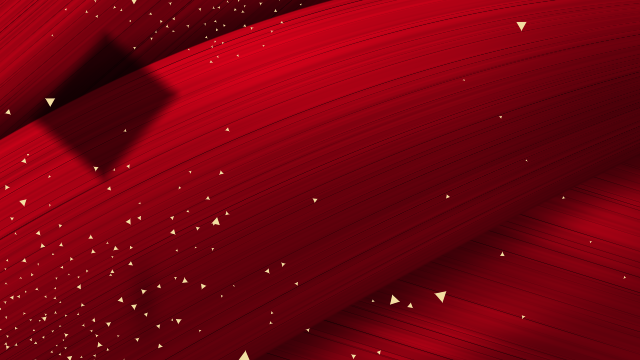
Give the GLSL for this background, as a Shadertoy shader.

```glsl
// Overlapping sweeps of brushed crimson paint with gold confetti.
// Two parabolas bound the central sweep; fine stretched noise and thin jittered
// grooves give the bristle marks, soft masks the shadows, turned grids the flakes.

#define TINT vec3(1.0, 0.004, 0.12)
#define GOLD vec3(0.95, 0.87, 0.63)
#define BRISTLE_DEPTH 0.30
#define GROOVE_DEPTH 0.34
#define BAND_DARK 0.37
#define BAND_BRIGHT 0.70
#define TILE_SHADE 0.62
#define FLAKE_LAYERS 3

float hash(vec2 p) {
    return fract(sin(dot(p, vec2(127.1, 311.7))) * 43758.5453);
}

float noise(vec2 p) {
    vec2 i = floor(p), f = fract(p);
    f = f * f * (3.0 - 2.0 * f);
    return mix(mix(hash(i), hash(i + vec2(1, 0)), f.x),
               mix(hash(i + vec2(0, 1)), hash(i + vec2(1, 1)), f.x), f.y);
}

// Thin continuous scratches, one at a random offset in each strip
float grooves(float across, float along, float count) {
    float strip = floor(across * count), f = fract(across * count);
    float offset = 0.2 + 0.6 * hash(vec2(strip, count));
    float width = 0.0022 * count;
    float line = 1.0 - smoothstep(0.3 * width, width, abs(f - offset));
    float strength = noise(vec2(strip * 7.3, along * 1.6));
    return line * smoothstep(0.25, 0.8, strength);
}

// Brightness of bristle marks; "across" runs over the grooves
float bristles(float across, float along) {
    float n = 0.20 * noise(vec2(across * 24.0, along * 0.4))
            + 0.35 * noise(vec2(across * 90.0, along * 0.7))
            + 0.45 * noise(vec2(across * 170.0, along * 1.0));
    float cut = grooves(across, along, 17.0) + 0.6 * grooves(across, along, 43.0);
    return 1.0 + BRISTLE_DEPTH * (n - 0.48) - GROOVE_DEPTH * min(cut, 1.0);
}

// Soft elliptical spot
float spot(vec2 p, vec2 center, vec2 radius) {
    vec2 q = (p - center) / radius;
    return exp(-dot(q, q));
}

float upperEdge(float x) { return 0.611 + 0.573 * x - 0.165 * x * x; }

float lowerEdge(float x) {
    x -= 0.706;
    return 0.58 * x - 0.045 * x * x;
}

float bandTone(vec2 p, float t) {
    float tone = mix(BAND_DARK, BAND_BRIGHT, smoothstep(0.22, 0.98, t));
    tone += 0.10 * spot(p, vec2(0.72, 0.84), vec2(0.40, 0.16));
    tone *= 1.0 - 0.22 * smoothstep(1.2, 1.8, p.x);
    tone *= mix(0.85, 1.0, smoothstep(0.0, 0.10, t));
    return tone * bristles(t, p.x);
}

float upperTone(vec2 p, float rise) {
    float across = p.y - 0.85 * p.x;
    float tone = mix(0.41, 0.66, smoothstep(0.62, 0.85, across));
    tone *= mix(0.50, 1.0, smoothstep(0.0, 0.13, rise));
    return tone * bristles(across * 0.8 + 3.0, p.x + p.y);
}

float lowerTone(vec2 p, float drop) {
    vec2 q = mat2(0.95, -0.31, 0.31, 0.95) * (p - vec2(1.22, 0.06));
    vec2 streak = vec2(p.x * 0.95 - p.y * 0.31, p.y + 0.31 * p.x);
    float tone = 0.38 + 0.22 * spot(p, vec2(1.68, 0.38), vec2(0.24, 0.13));
    tone += 0.24 * spot(q, vec2(0.0), vec2(0.34, 0.085));
    tone *= mix(0.62, 1.0, smoothstep(0.0, 0.14, drop));
    return tone * bristles(streak.y + 5.0, streak.x);
}

// Blurred shadow of a tilted square tile
float tileShadow(vec2 p) {
    p -= vec2(0.291, 0.704);
    vec2 q = abs(vec2(dot(p, vec2(0.76, -0.65)), dot(p, vec2(0.65, 0.76))));
    vec2 d = q - vec2(0.122, 0.147);
    float dist = length(max(d, 0.0)) + min(max(d.x, d.y), 0.0) - 0.015;
    return 1.0 - smoothstep(-0.03, 0.018, dist);
}

// Chance of a flake: coarse, medium and dust layers spread differently
float flakeChance(vec2 p, int layer) {
    float corner = spot(p, vec2(0.30, 0.18), vec2(0.42, 0.30));
    float crest = spot(p, vec2(0.54, 0.98), vec2(0.20, 0.10));
    float trail = spot(p, vec2(1.13, 0.23), vec2(0.16, 0.18));
    if (layer == 0) return 0.20 * corner + 0.32 * trail;
    if (layer == 1) return 0.65 * corner + 0.20 * crest + 0.15 * trail;
    return 0.6 * spot(p, vec2(0.09, 0.10), vec2(0.17, 0.14)) + 0.75 * crest
         + 0.10 * corner;
}

// Coverage of one randomly turned triangle per cell of a turned grid
float flakes(vec2 p, float cell, int layer, float pixel) {
    float tilt = 0.5 + 0.8 * float(layer);
    mat2 turnGrid = mat2(cos(tilt), sin(tilt), -sin(tilt), cos(tilt));
    vec2 g = turnGrid * p, id = floor(g / cell);
    vec2 key = id + 37.0 * float(layer + 1);
    vec2 jitter = vec2(hash(key + 1.3), hash(key + 5.7));
    vec2 center = (id + 0.17 + 0.66 * jitter) * cell;
    float size = cell * mix(0.045, 0.085, hash(key + 9.1));
    float turn = 6.2832 * hash(key + 3.9), dist = -1.0;
    for (int k = 0; k < 3; k++) {
        float a = turn + 2.0944 * float(k);
        float reach = size * (k == 0 ? 0.65 : 1.0);
        dist = max(dist, dot(g - center, vec2(cos(a), sin(a))) - reach);
    }
    float present = step(hash(key + 2.2), flakeChance(center * turnGrid, layer));
    return present * (1.0 - smoothstep(-0.5 * pixel, 0.7 * pixel, dist));
}

void mainImage(out vec4 fragColor, in vec2 fragCoord) {
    float pixel = 1.0 / iResolution.y;
    vec2 p = fragCoord * pixel;
    float top = upperEdge(p.x), bottom = lowerEdge(p.x);
    // Paint layers
    float tone = bandTone(p, (p.y - bottom) / (top - bottom));
    tone = mix(tone, upperTone(p, p.y - top), smoothstep(-pixel, pixel, p.y - top));
    tone = mix(tone, lowerTone(p, bottom - p.y), smoothstep(-0.004, 0.004, bottom - p.y));
    // Cast shadows
    tone *= 1.0 - TILE_SHADE * tileShadow(p);
    tone *= 1.0 - 0.22 * spot(p, vec2(0.40, 0.17), vec2(0.04, 0.10));
    vec3 color = tone * TINT;
    // Gold flakes, from coarse to dust
    float cell = 0.13;
    for (int i = 0; i < FLAKE_LAYERS; i++) {
        color = mix(color, GOLD, flakes(p, cell, i, pixel));
        cell *= 0.45;
    }
    fragColor = vec4(color, 1.0);
}
```
